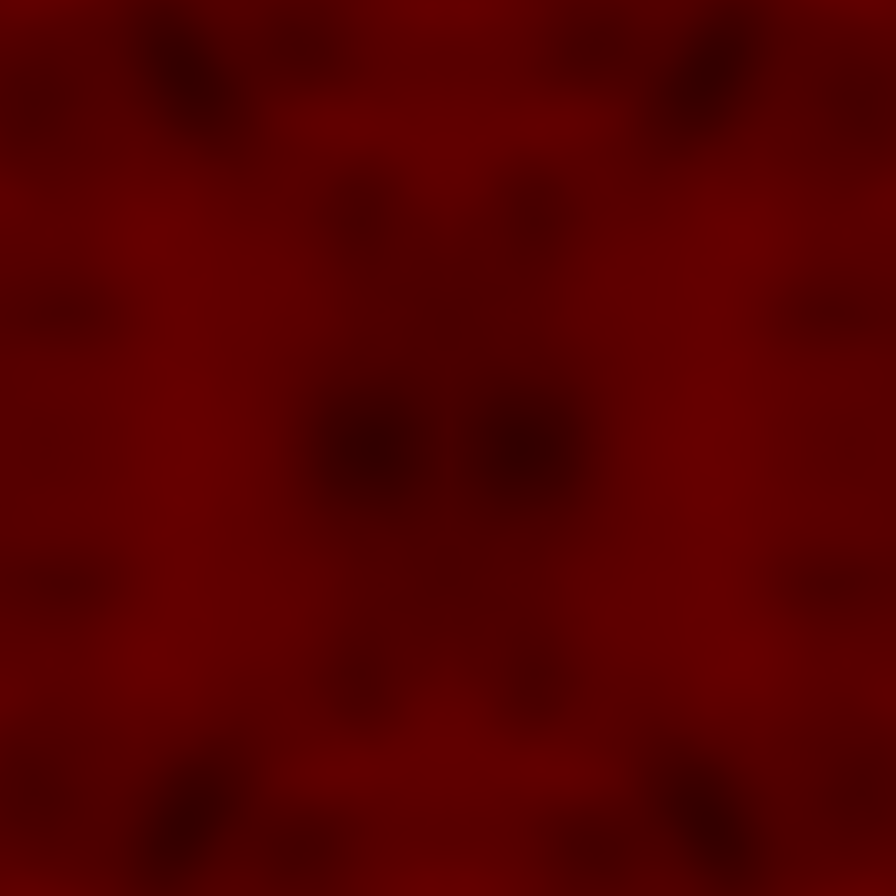
Write a Shadertoy shader that draws this background.

```glsl
#define BASE_RED 0.337
#define GRAIN_SCALE 13.0
#define GRAIN_AMOUNT 0.035
#define WARP_AMOUNT 0.022
#define CORNER_TILT 0.59

float hash(vec2 p) {
    return fract(sin(dot(p, vec2(127.1, 311.7))) * 43758.5453);
}

float valueNoise(vec2 p) {
    vec2 cell = floor(p);
    vec2 f = fract(p);
    f = f * f * (3.0 - 2.0 * f);
    float low = mix(hash(cell), hash(cell + vec2(1.0, 0.0)), f.x);
    float high = mix(hash(cell + vec2(0.0, 1.0)), hash(cell + 1.0), f.x);
    return mix(low, high, f.y);
}

float fbm(vec2 p) {
    float sum = 0.0;
    float weight = 0.5;
    for (int i = 0; i < 4; i++) {
        sum += weight * valueNoise(p);
        p = p * 2.0 + 7.3;
        weight *= 0.5;
    }
    return sum / 0.9375;
}

// Soft elliptical cloud with a Gaussian falloff
float cloud(vec2 p, vec2 centre, vec2 radius) {
    vec2 d = (p - centre) / radius;
    return exp(-dot(d, d));
}

float shadows(vec2 p) {
    float c = cos(CORNER_TILT);
    float s = sin(CORNER_TILT);
    vec2 corner = p - vec2(0.287, 0.412);
    corner = vec2(c * corner.x - s * corner.y, s * corner.x + c * corner.y);

    float dark = 0.135 * cloud(p, vec2(0.092, 0.0), vec2(0.073, 0.093));
    dark += 0.125 * cloud(corner, vec2(0.0), vec2(0.052, 0.098));
    dark += 0.065 * cloud(p, vec2(0.097, 0.252), vec2(0.055, 0.065));
    dark += 0.060 * cloud(p, vec2(0.425, 0.152), vec2(0.085, 0.045));
    dark += 0.060 * cloud(p, vec2(0.450, 0.390), vec2(0.090, 0.080));
    dark += 0.070 * cloud(p, vec2(0.165, 0.450), vec2(0.065, 0.055));
    dark += 0.030 * cloud(p, vec2(0.0, 0.160), vec2(0.070, 0.070));
    dark += 0.030 * cloud(p, vec2(0.0, 0.0), vec2(0.060, 0.130));
    return dark;
}

float glows(vec2 p) {
    float light = 0.065 * cloud(p, vec2(0.285, 0.0), vec2(0.100, 0.170));
    light += 0.050 * cloud(p, vec2(0.335, 0.240), vec2(0.080, 0.090));
    light += 0.025 * cloud(p, vec2(0.200, 0.210), vec2(0.070, 0.070));
    light += 0.050 * cloud(p, vec2(0.120, 0.365), vec2(0.090, 0.038));
    light += 0.035 * cloud(p, vec2(0.0, 0.310), vec2(0.050, 0.080));
    light += 0.055 * cloud(p, vec2(0.0, 0.500), vec2(0.090, 0.040));
    light += 0.050 * cloud(p, vec2(0.450, 0.505), vec2(0.070, 0.030));
    light += 0.035 * cloud(p, vec2(0.500, 0.285), vec2(0.040, 0.040));
    return light;
}

void mainImage(out vec4 fragColor, in vec2 fragCoord) {
    // Fold the canvas into one mirrored quadrant
    vec2 p = abs(fragCoord / iResolution.xy - 0.5);

    // Gentle warp keeps the clouds irregular
    vec2 drift = vec2(fbm(p * GRAIN_SCALE + 3.1), fbm(p * GRAIN_SCALE + 19.7));
    vec2 warped = p + WARP_AMOUNT * (drift - 0.5);

    float red = BASE_RED + glows(warped) - shadows(warped);
    red += GRAIN_AMOUNT * (fbm(p * GRAIN_SCALE) - 0.5);
    fragColor = vec4(clamp(red, 0.19, 0.41), 0.0, 0.0, 1.0);
}
```
